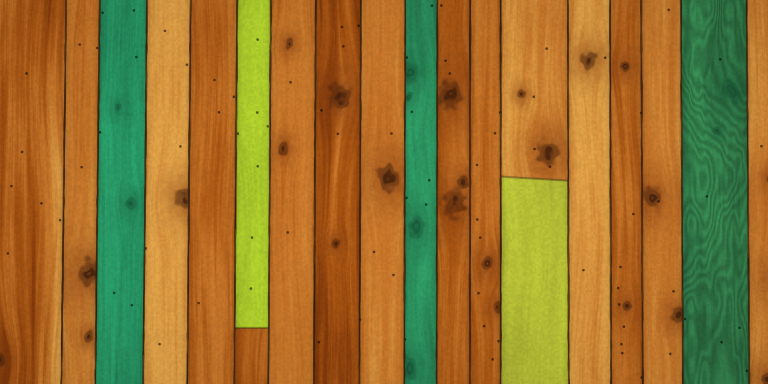
Reproduce this texture procedurally as a Shadertoy shader.

```glsl
// Wall of narrow vertical wooden boards, some painted teal or lime, with grain and knots.

const int BOARDS = 18;
const float EDGES[19] = float[](-.02, .083, .127, .189, .246, .307, .351, .410, .469, .527,
                                .569, .612, .652, .740, .795, .836, .888, .974, 1.02);
// Wood brightness of each board, 0 dark to 1 light
const float TONES[18] = float[](.2, .56, .5, .85, .4, .3, .46, .16, .53,
                                .5, .35, .38, .66, .85, .33, .66, .3, .6);

float hash(vec2 p) {
    vec3 q = fract(vec3(p.xyx) * .1031);
    q += dot(q, q.yzx + 33.33);
    return fract((q.x + q.y) * q.z);
}

float noise(vec2 p) {
    vec2 i = floor(p), f = fract(p);
    f = f * f * (3. - 2. * f);
    return mix(mix(hash(i), hash(i + vec2(1, 0)), f.x),
               mix(hash(i + vec2(0, 1)), hash(i + vec2(1, 1)), f.x), f.y);
}

float fbm(vec2 p) {
    float sum = 0., amp = .5;
    for (int i = 0; i < 4; i++) {
        sum += amp * noise(p);
        p = p * 2.03 + 17.;
        amp *= .5;
    }
    return sum;
}

vec3 woodColor(float tone) {
    vec3 c = mix(vec3(.50, .22, .04), vec3(.64, .32, .07), smoothstep(-.1, .25, tone));
    c = mix(c, vec3(.76, .45, .16), smoothstep(.2, .55, tone));
    return mix(c, vec3(.87, .63, .28), smoothstep(.5, 1., tone));
}

void mainImage(out vec4 fragColor, in vec2 fragCoord) {
    vec2 uv = fragCoord / iResolution.xy;
    float px = 1. / iResolution.y;

    // Boards lean slightly, fanning out from a vertical axis
    float lean = (uv.y - .5) * .011;
    float u = (uv.x - .65 * lean) / (1. - lean);
    vec2 p = vec2(u * 2., uv.y);

    int board = 0;
    for (int i = 1; i < BOARDS; i++) if (u > EDGES[i]) board = i;
    float id = float(board), left = EDGES[board], right = EDGES[board + 1];

    // Paint: teal and lime alternate, lime covers only part of its boards
    float teal = board % 7 == 2 ? 1. : 0.;
    float limeTop = .54 - (u - .652) * .12;
    float lime = board == 5 ? smoothstep(-px, px, uv.y - .146)
               : board == 12 ? smoothstep(-px, px, limeTop - uv.y) : 0.;
    float cut = board == 5 ? abs(uv.y - .146) : board == 12 ? abs(uv.y - limeTop) : 1.;

    // Knots scattered along each board, pinching the grain around them
    float core = 0., halo = 0., bend = 0.;
    for (int k = 0; k < 4; k++) {
        vec2 seed = vec2(id * 3.7 + 5., float(k) * 9.1 + 2.);
        if (hash(seed) < .45) continue;
        float size = hash(seed + 40.);
        float r = (.010 + .022 * size * size) * (board == 0 ? 1.5 : 1.);
        vec2 c = vec2(2. * mix(left, right, .1 + .8 * hash(seed + 11.)),
                      (float(k) + hash(seed + 23.)) * .25);
        vec2 q = p - c;
        float d = length(q * vec2(1., .8)) / r + (noise(p * 70.) - .5) * .7;
        core = max(core, smoothstep(1.3, .3, d) * (.8 + .2 * sin(d * 9.)));
        halo = max(halo, exp(-d * d * .16));
        bend += q.x * exp(-dot(q * vec2(1., .45), q) / (r * r * 9.)) * .7;
    }

    // Grain: long streaks that drift sideways, plus wide stains
    float drift = (noise(vec2(p.x * 6. + id, p.y * 2.5)) - .5) * .03;
    vec2 g = vec2(p.x - bend + drift, p.y) + vec2(id * 3.1, id * 1.7);
    float streak = fbm(vec2(g.x * 55., g.y * 1.6)) - .47;
    float fine = fbm(vec2(g.x * 170., g.y * 7.)) - .47;
    float stain = fbm(vec2(g.x * 9., g.y * 3.)) - .47;

    float tone = TONES[board] + stain * .4 + fine * .28;
    tone += streak * (board == 7 || board == 0 ? .9 : .4);
    if (board == 0) tone += .5 * smoothstep(.045, .083, u) * smoothstep(1., .5, uv.y);
    vec3 col = woodColor(tone);
    col = mix(col, vec3(.50, .23, .06), halo * .5);
    col = mix(col, vec3(.22, .10, .04), core * .85);

    // Teal stain lets grain and knots through; the widest board has wavy figure
    vec3 tealCol = mix(vec3(.15, .57, .38), vec3(.20, .49, .29), smoothstep(.3, 1., u));
    float figure = sin(120. * (fbm(vec2(g.x * 7., g.y * 2.2)) + g.x * .6));
    tealCol *= 1. + streak * .25 + stain * .35 + fine * .2;
    if (board == 16) tealCol *= .95 + .09 * figure;
    tealCol = mix(tealCol, vec3(.07, .28, .18), halo * .25 + core * .5);
    col = mix(col, tealCol, teal);

    // Lime paint is nearly opaque
    vec3 limeCol = board == 5 ? vec3(.67, .79, .17) : vec3(.68, .71, .20);
    limeCol *= 1. + stain * .18 + streak * .1 + fine * .1;
    col = mix(col, limeCol, lime);
    col *= 1. - .3 * smoothstep(.002 + px, .001, cut);

    // Nail specks and fine surface mottling
    vec2 cell = floor(p * 22.);
    vec2 spot = vec2(hash(cell + 3.), hash(cell + 8.)) * .6 + .2;
    float speck = step(.9, hash(cell + 51.)) * smoothstep(.11, .04, length(fract(p * 22.) - spot));
    col *= 1. - .55 * speck;
    col *= .96 + .08 * noise(p * 190.);

    // Dark seams of uneven strength with a soft shadow beside them
    float seam = 2. * min(u - left, right - u) + (noise(vec2(id, p.y * 40.)) - .5) * .0012;
    float strength = .65 + .3 * noise(vec2(id * 5., p.y * 9.));
    col *= 1. - .16 * exp(-seam * 130.);
    col = mix(col, vec3(.20, .11, .04), strength * (1. - smoothstep(.0008, .0025 + px * .6, seam)));

    // Gentle falloff of light towards the corners
    col *= 1.03 - .22 * dot(uv - .5, uv - .5);
    fragColor = vec4(clamp(col, 0., 1.), 1.);
}
```
